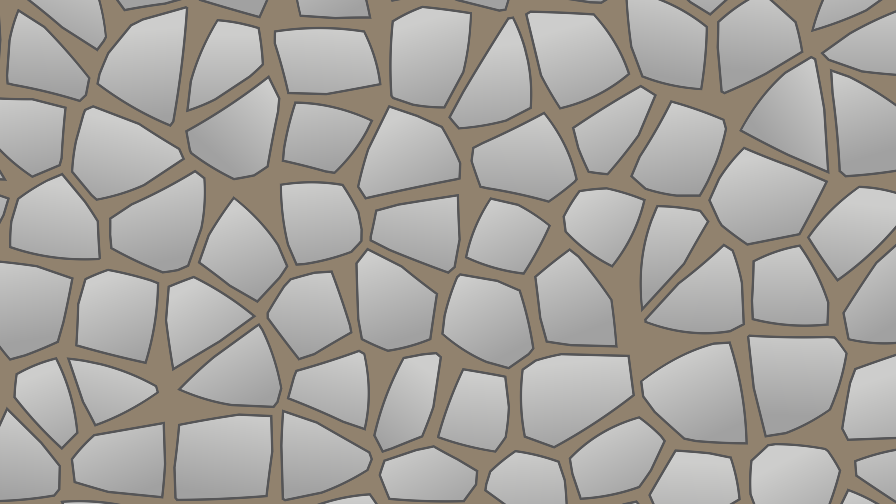
Reproduce this pattern procedurally as a Shadertoy shader.

```glsl
// Crazy paving: grey angular stones with dark rims, bedded in brown mortar.

const vec2 CELL = vec2(1.1, 1.0);   // mean stone size, slightly wide

vec3 hash3(vec2 id) {
    vec3 q = vec3(dot(id, vec2(127.1, 311.7)),
                  dot(id, vec2(269.5, 183.3)),
                  dot(id, vec2(419.2, 371.9)));
    return fract(sin(q) * 43758.545);
}

vec2 seedPoint(vec2 id) {
    return (id + 0.5 + 0.76 * (hash3(id).xy - 0.5)) * CELL;
}

// Cell whose seed lies nearest to p
vec2 nearestCell(vec2 p) {
    vec2 base = floor(p / CELL), best = base;
    float bestDist = 1e5;
    for (int y = -2; y <= 2; y++)
    for (int x = -2; x <= 2; x++) {
        vec2 id = base + vec2(x, y);
        vec2 r = seedPoint(id) - p;
        float dist = dot(r, r);
        if (dist < bestDist) { bestDist = dist; best = id; }
    }
    return best;
}

// Signed depth inside the stone; each side is tilted, bowed and inset
float stoneDepth(vec2 p, vec2 id) {
    vec2 seed = seedPoint(id);
    float depth = 1e5;
    for (int y = -2; y <= 2; y++)
    for (int x = -2; x <= 2; x++) {
        if (x == 0 && y == 0) continue;
        vec2 other = id + vec2(x, y);
        vec2 otherSeed = seedPoint(other);
        vec2 normal = normalize(otherSeed - seed);
        vec2 r = 0.5 * (seed + otherSeed) - p;
        float across = dot(r, normal);
        float along = dot(r, vec2(-normal.y, normal.x));
        vec3 h = hash3(id * 1.7 + other * 3.1 + 5.3);
        float side = across - mix(0.045, 0.095, h.x)
                   - mix(-0.25, 0.25, h.y) * along
                   - mix(-0.08, 0.3, h.z) * along * along;
        depth = min(depth, min(side, across - 0.055));
    }
    return depth;
}

void mainImage(out vec4 fragColor, in vec2 fragCoord) {
    float rows = 6.0;
    float pixel = rows / iResolution.y;
    vec2 p = fragCoord * pixel + vec2(3.4, 7.2);

    vec2 id = nearestCell(p);
    float depth = stoneDepth(p, id);

    // Light falls from above, with a small random slant per stone
    vec3 h = hash3(id + 41.0);
    float slant = mix(-0.55, 0.25, h.x) + step(0.93, h.y) * 0.8;
    float light = 0.5 + 0.95 * dot(p - seedPoint(id), vec2(sin(slant), cos(slant)));
    vec3 stone = mix(vec3(0.63), vec3(0.805, 0.805, 0.80), clamp(light, 0.0, 1.0));

    vec3 mortar = vec3(0.57, 0.51, 0.43);
    vec3 rim = vec3(0.335, 0.335, 0.34);
    float halfRim = 0.0145;

    vec3 color = mix(mortar, stone, smoothstep(-0.5, 0.5, depth / pixel));
    float rimMask = 1.0 - smoothstep(-0.5, 0.5, (abs(depth) - halfRim) / pixel);
    fragColor = vec4(mix(color, rim, rimMask), 1.0);
}
```
